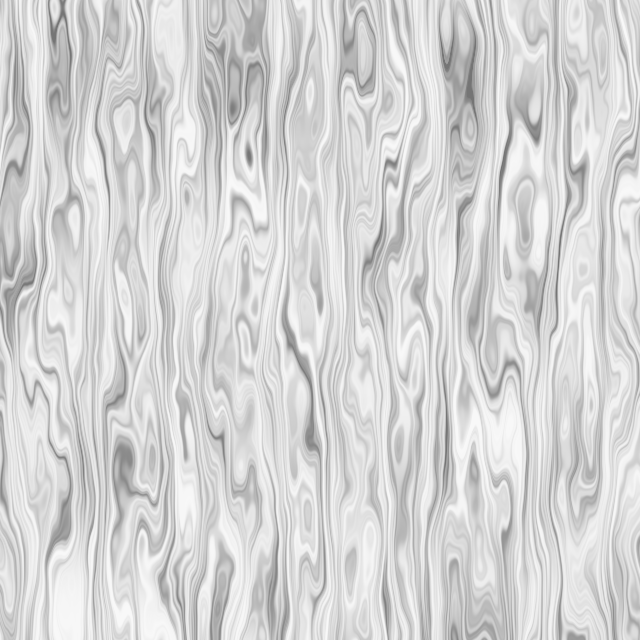
Reproduce this texture procedurally as a WebGL 1 fragment shader.

```glsl
precision highp float;
// Pale grey wood grain: tall wavy fibres with scattered knots and smooth patches.
uniform vec2 u_resolution;

// Random unit gradient for a lattice cell
vec2 cellGradient(vec2 cell) {
  vec3 k = fract(vec3(cell.xyx) * vec3(0.1031, 0.1030, 0.0973));
  k += dot(k, k.yzx + 33.33);
  float angle = 6.2832 * fract((k.x + k.y) * k.z);
  return vec2(cos(angle), sin(angle));
}

float gradientNoise(vec2 p) {
  vec2 cell = floor(p);
  vec2 f = p - cell;
  vec2 u = f * f * f * (f * (f * 6.0 - 15.0) + 10.0);
  float a = dot(cellGradient(cell), f);
  float b = dot(cellGradient(cell + vec2(1.0, 0.0)), f - vec2(1.0, 0.0));
  float c = dot(cellGradient(cell + vec2(0.0, 1.0)), f - vec2(0.0, 1.0));
  float d = dot(cellGradient(cell + 1.0), f - 1.0);
  return mix(mix(a, b, u.x), mix(c, d, u.x), u.y);
}

// Growth depth: its level lines are the fibres, its peaks and pits the knots
float growthDepth(vec2 p) {
  vec2 bend = vec2(gradientNoise(p * vec2(19.0, 11.0) + 41.3),
                   gradientNoise(p * vec2(17.0, 8.0) + 87.6));
  p += bend * vec2(0.005, 0.028);
  float depth = 11.0 * p.x;
  depth += 1.00 * gradientNoise(p * vec2(13.0, 2.6) + 5.2);
  depth += 0.36 * gradientNoise(p * vec2(28.0, 7.0) + 23.7);
  depth += 0.09 * gradientNoise(p * vec2(60.0, 19.0) + 61.4);
  return depth;
}

// Bands across the depth; bands too thin for a pixel fade out
float grainBands(float depth, float slope, float y) {
  float sum = 0.0;
  float frequency = 3.5;
  for (int i = 0; i < 4; i++) {
    float weight = i == 0 ? 0.65 : (i == 1 ? 1.0 : (i == 2 ? 0.95 : 0.55));
    float fade = 1.0 - smoothstep(0.4, 1.1, frequency * slope);
    vec2 q = vec2(depth * frequency, y * 3.5) + frequency * vec2(0.37, 7.3);
    sum += weight * fade * gradientNoise(q);
    frequency *= 2.13;
  }
  return sum;
}

void main() {
  float pixel = 1.0 / u_resolution.y;
  vec2 p = gl_FragCoord.xy * pixel;

  float depth = growthDepth(p);
  float slope = length(vec2(growthDepth(p + vec2(pixel, 0.0)) - depth,
                            growthDepth(p + vec2(0.0, pixel)) - depth));

  // Bright tones are common, dark ones rare
  float tone = clamp(2.8 * grainBands(depth, slope, p.y), -2.8, 2.4);
  float grey = 0.856 + 0.091 * tone - 0.018 * tone * tone;

  gl_FragColor = vec4(vec3(grey), 1.0);
}
```
